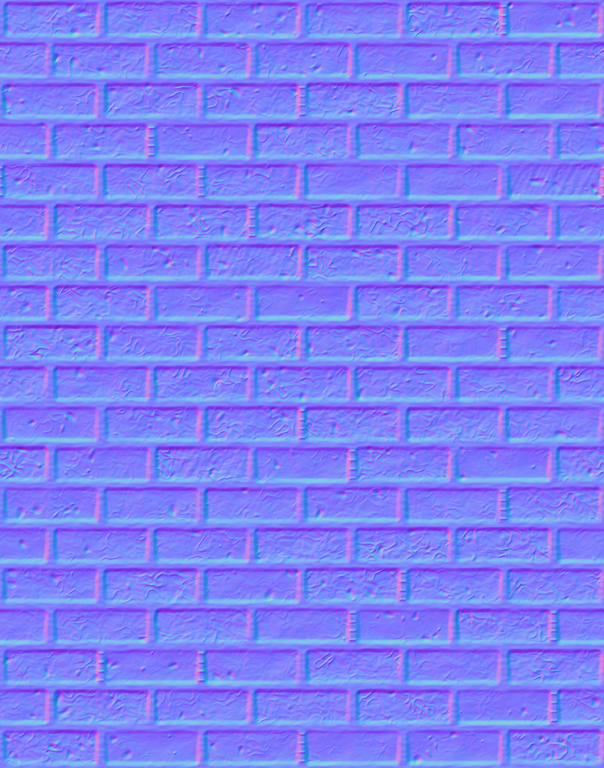
Give the GLSL for this texture map, as a WebGL 2 fragment shader.

```glsl
#version 300 es
precision highp float;
// Tangent-space normal map of a worn running-bond brick wall, 6 bricks by 19 courses.

uniform vec2 u_resolution;
out vec4 fragColor;

const vec2 BRICK_COUNT = vec2(6.0, 19.0);
const float BRICK_ASPECT = 2.486; // brick pitch over course height

vec2 hash2(vec2 p) {
    vec3 q = fract(p.xyx * vec3(0.1031, 0.1030, 0.0973));
    q += dot(q, q.yzx + 33.33);
    return fract((q.xx + q.yz) * q.zy);
}

float gradientNoise(vec2 p) {
    vec2 cell = floor(p), f = fract(p);
    vec2 u = f * f * f * (f * (f * 6.0 - 15.0) + 10.0);
    vec4 corners;
    for (int i = 0; i < 4; i++) {
        vec2 corner = vec2(i & 1, i >> 1);
        float angle = 6.2832 * hash2(cell + corner).x;
        corners[i] = dot(vec2(cos(angle), sin(angle)), f - corner);
    }
    return mix(mix(corners.x, corners.y, u.x), mix(corners.z, corners.w, u.x), u.y);
}

float roundedBox(vec2 p, vec2 halfSize, float radius) {
    vec2 q = abs(p) - halfSize + radius;
    return length(max(q, 0.0)) + min(max(q.x, q.y), 0.0) - radius;
}

// Scattered chips and pebbles, one candidate per grid cell
float blemishes(vec2 p, float density) {
    float sum = 0.0;
    vec2 cell = floor(p);
    for (int y = -1; y <= 1; y++) {
        for (int x = -1; x <= 1; x++) {
            vec2 id = cell + vec2(x, y);
            vec2 rnd = hash2(id + 7.3);
            float radius = mix(0.18, 0.5, rnd.y);
            float blob = 1.0 - smoothstep(0.0, radius, length(p - id - hash2(id)));
            sum += step(rnd.x, density) * blob * radius * (rnd.y > 0.45 ? 1.0 : -1.0);
        }
    }
    return sum;
}

// Wall height; p and the result are in course heights
float wallHeight(vec2 p) {
    float course = floor(p.y);
    float column = p.x / BRICK_ASPECT + 0.5 * mod(course, 2.0);
    vec2 id = vec2(mod(floor(column), BRICK_COUNT.x), mod(course, BRICK_COUNT.y));
    vec2 shape = hash2(id + 3.7), wear = hash2(id + 51.2);
    vec2 q = vec2((fract(column) - 0.5) * BRICK_ASPECT, fract(p.y) - 0.5);

    // Brick outline, slightly shifted and wavy, with a softer lower edge
    vec2 shifted = q - (shape - 0.5) * vec2(0.05, 0.025) - vec2(0.015, 0.0);
    float d = roundedBox(shifted, vec2(BRICK_ASPECT * 0.5 - 0.05, 0.45), 0.14);
    d += 0.014 * gradientNoise(p * 3.0);
    float bevel = mix(0.14, 0.1, smoothstep(-0.3, 0.3, q.y));
    float face = 1.0 - smoothstep(-bevel, 0.02, d);

    // Pillowed, tilted and uneven face
    vec2 grain = q + 40.0 * shape;
    float y2 = q.y * q.y;
    float relief = 0.07 - 0.08 * y2 - 0.6 * y2 * y2;
    relief += dot(wear.yx - 0.5, q * vec2(0.02, 0.09));
    relief += 0.035 * gradientNoise(grain * vec2(1.3, 1.8));

    // Grain with curling creases, pits and a few dragged faces
    vec2 warped = grain + 0.12 * vec2(gradientNoise(grain * 3.0), gradientNoise(grain * 3.0 + 9.0));
    float crease = 1.0 - smoothstep(0.0, 0.2, abs(gradientNoise(warped * vec2(3.6, 4.6))));
    float patches = smoothstep(-0.1, 0.35, gradientNoise(grain * 1.7 + 5.0));
    relief += mix(0.4, 1.3, wear.x) * (0.015 * gradientNoise(warped * vec2(4.5, 6.0))
        + 0.009 * gradientNoise(warped * vec2(9.0, 12.0)) - 0.016 * crease * patches);
    relief += 0.09 * blemishes(warped * 3.4, 0.3 * wear.y);
    relief += step(0.97, shape.x) * 0.014
        * gradientNoise(vec2(grain.x * 8.0 - grain.y * 4.0, grain.y * 1.5));

    // Rough mortar, with faint cross cracks in a few upright joints
    vec2 joint = vec2(mod(floor(column + 0.5), BRICK_COUNT.x), id.y);
    float upright = smoothstep(1.13, 1.19, abs(q.x)) * (1.0 - smoothstep(0.36, 0.43, abs(q.y)));
    float crack = 1.0 - smoothstep(0.0, 0.2, abs(fract(q.y * 4.5) - 0.5));
    float mortar = 0.012 * gradientNoise(p * vec2(4.0, 9.0));
    mortar -= 0.02 * crack * upright * step(0.85, hash2(joint + 19.4).x);

    return mix(mortar, relief, face);
}

void main() {
    vec2 uv = gl_FragCoord.xy / u_resolution;
    vec2 p = uv * BRICK_COUNT * vec2(BRICK_ASPECT, 1.0);

    // Central differences give the slope
    vec2 e = vec2(0.02, 0.0);
    vec2 slope = vec2(wallHeight(p + e.xy) - wallHeight(p - e.xy),
        wallHeight(p + e.yx) - wallHeight(p - e.yx)) / (2.0 * e.x);

    // Green points down the wall
    vec3 normal = normalize(vec3(-slope.x, slope.y, 1.0));
    fragColor = vec4(normal * 0.5 + 0.5 - vec3(0.005, 0.0, 0.01), 1.0);
}
```
